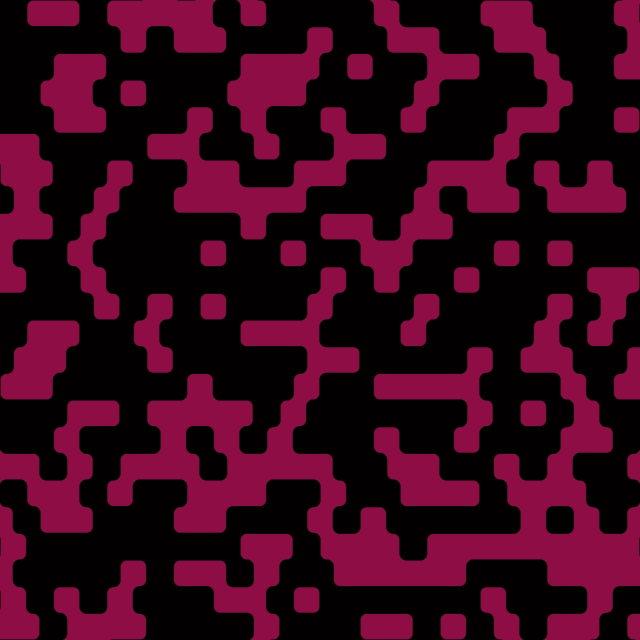
A three.js fragment shader for this pattern:

```glsl
// Random two-tone brick maze: cells in half-shifted rows are filled by a hash.
// Each cell measures a signed distance to its unlike neighbours, with corners
// and steps rounded by quarter arcs, and the distance is shaded into colour.

#define ROWS 24.0      // cells across and up the canvas
#define FILL 0.45      // share of filled cells
#define RADIUS 0.25    // corner radius, in cells
#define INSET 0.02     // shrink of the filled area, in cells
#define SOFT 0.045     // width of the smoothed edge, in cells
#define RIM 0.045      // width of the duller rim, in cells
#define SEED vec2(37.0, 61.0)

#define GROUND_COLOR vec3(0.010, 0.000, 0.002)
#define FILL_COLOR vec3(0.560, 0.050, 0.270)
#define RIM_COLOR vec3(0.490, 0.080, 0.250)

varying vec2 vUv;

float hash(vec2 p) {
  vec3 q = fract(vec3(p.xyx) * 0.1031);
  q += dot(q, q.yzx + 33.33);
  return fract((q.x + q.y) * q.z);
}

// Every second row, starting at the bottom, is shifted by half a cell.
float rowShift(float row) {
  return 0.5 * (1.0 - mod(row, 2.0));
}

bool filled(vec2 g) {
  float row = floor(g.y);
  return hash(vec2(floor(g.x + rowShift(row)), row) + SEED) < FILL;
}

// Signed distance to the boundary, negative inside the filled area.
float mazeDistance(vec2 g) {
  vec2 p = fract(vec2(g.x + rowShift(floor(g.y)), g.y)) - 0.5;
  vec2 center = g - p;
  vec2 side = step(0.0, p) * 2.0 - 1.0;
  vec2 q = abs(p);

  // Unlike neighbours: beside, above this quadrant, above the other half.
  bool self = filled(center);
  bool beside = filled(center + vec2(side.x, 0.0)) != self;
  bool over = filled(center + side * vec2(0.5, 1.0)) != self;
  bool across = filled(center + side * vec2(-0.5, 1.0)) != self;

  float d = -0.5;
  if (beside && over) {
    // Convex corner of this cell.
    vec2 k = q - (0.5 - RADIUS);
    d = min(max(k.x, k.y), 0.0) + length(max(k, 0.0)) - RADIUS;
  } else if (beside) {
    // Side wall, bending away around the neighbour's corner.
    vec2 k = q - vec2(0.5 + RADIUS, 0.5 - RADIUS);
    d = k.y > 0.0 ? RADIUS - length(k) : q.x - 0.5;
  } else if (over) {
    d = q.y - 0.5;
  }

  // Step in the middle of the cell, bending around the upper neighbour.
  if (over && !across && q.x < RADIUS) {
    float bend = RADIUS - length(q - vec2(RADIUS, 0.5 + RADIUS));
    d = beside ? max(bend, q.x - 0.5) : bend;
  }
  return self ? d : -d;
}

void main() {
  float d = mazeDistance(vUv * ROWS) + INSET;
  float cover = clamp(0.5 - d / SOFT, 0.0, 1.0);
  float rim = smoothstep(-RIM - 0.5 * SOFT, -0.5 * SOFT, d);
  vec3 ink = mix(FILL_COLOR, RIM_COLOR, rim);
  gl_FragColor = vec4(mix(GROUND_COLOR, ink, cover), 1.0);
}
```
